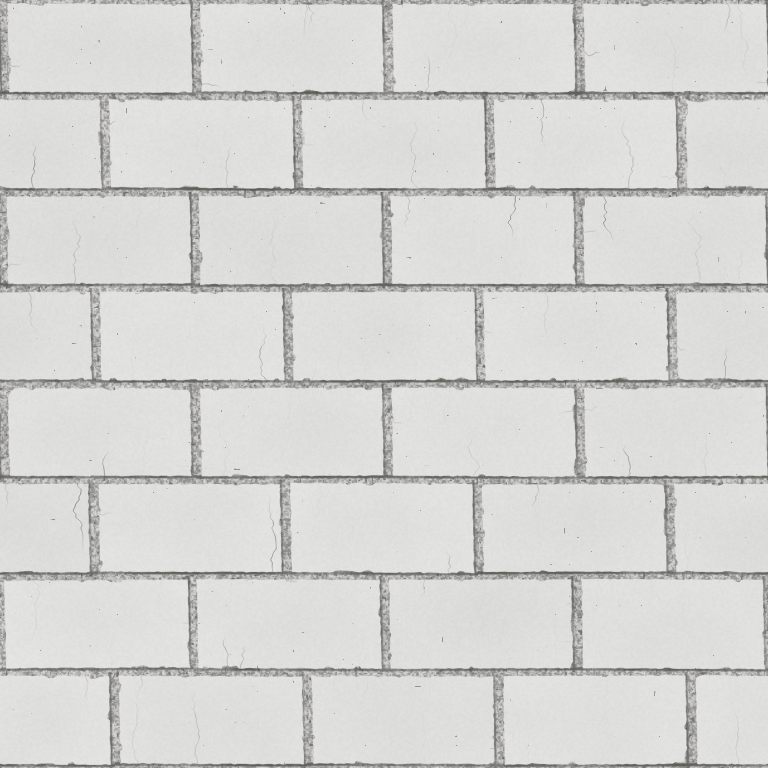
Give the GLSL for this texture, as a Shadertoy shader.

```glsl
// Painted pale brick wall: eight courses of four bricks in running bond.
// Each brick is a slightly uneven box distance; gritty mortar, contact shadows,
// hairline cracks and soft mottling come from hash and value noise.

const vec2 GRID = vec2(4.0, 8.0);              // bricks across, courses down
const vec2 BRICK_HALF = vec2(0.1187, 0.0575);  // canvas units
const vec3 PAINT_DIM = vec3(0.855, 0.855, 0.847);
const vec3 PAINT_LIGHT = vec3(0.898, 0.898, 0.896);
const vec3 MORTAR_DARK = vec3(0.54, 0.54, 0.53);
const vec3 MORTAR_LIGHT = vec3(0.82, 0.815, 0.81);
const vec3 SHADOW = vec3(0.36, 0.36, 0.34);
// Joint position of each course, top first, in brick lengths
const float COURSE_SHIFT[8] = float[8](0.02, 0.55, 0.015, 0.50, 0.02, 0.49, 0.005, 0.60);

float hash(vec2 p) {
    vec3 q = fract(p.xyx * 0.1031);
    q += dot(q, q.yzx + 33.33);
    return fract((q.x + q.y) * q.z);
}

float noise(vec2 p) {
    vec2 cell = floor(p), f = fract(p);
    f = f * f * (3.0 - 2.0 * f);
    float low = mix(hash(cell), hash(cell + vec2(1, 0)), f.x);
    float high = mix(hash(cell + vec2(0, 1)), hash(cell + vec2(1, 1)), f.x);
    return mix(low, high, f.y);
}

float fbm(vec2 p) {
    float sum = 0.0, weight = 0.5;
    for (int i = 0; i < 4; i++) {
        sum += weight * noise(p);
        p = p * 2.03 + 17.1;
        weight *= 0.5;
    }
    return sum / 0.9375;
}

float boxDistance(vec2 p, vec2 halfSize) {
    vec2 d = abs(p) - halfSize;
    return length(max(d, 0.0)) + min(max(d.x, d.y), 0.0);
}

// Wandering hairline that grows along y from the lower or upper edge
float crack(vec2 p, vec2 halfSize, vec2 seed, float maxLength, float pixel) {
    float side = hash(seed + 0.7) < 0.5 ? -1.0 : 1.0;
    float start = mix(-0.9, 0.9, hash(seed + 1.3)) * halfSize.x;
    float reach = maxLength * mix(0.2, 1.0, hash(seed + 2.9));
    float wander = 0.014 * (noise(vec2(p.y * 45.0, seed.x)) - 0.5)
                 + 0.004 * (noise(vec2(p.y * 220.0, seed.y)) - 0.5);
    float line = 1.0 - smoothstep(0.0, 0.0005 + 0.7 * pixel, abs(p.x - start - wander));
    float fade = 1.0 - smoothstep(0.5, 1.0, (side * p.y + halfSize.y) / reach);
    float strength = 0.04 + 0.6 * pow(hash(seed + 4.1), 5.0);
    return line * fade * strength * mix(0.5, 1.0, noise(p * 150.0 + seed));
}

float brickCracks(vec2 p, vec2 id, float pixel) {
    float sum = 0.0;
    for (int i = 0; i < 3; i++) {
        vec2 seed = id * 37.0 + float(i) * 5.0 + 11.0;
        sum += crack(p, BRICK_HALF, seed, 0.11, pixel);
        sum += 0.6 * crack(p.yx, BRICK_HALF.yx, seed + 90.0, 0.035, pixel);
    }
    return min(sum, 0.7);
}

vec3 mortarColor(vec2 uv) {
    float grit = 0.55 * noise(uv * 300.0) + 0.45 * noise(uv * 610.0);
    vec3 color = mix(MORTAR_DARK, MORTAR_LIGHT, smoothstep(0.1, 0.85, grit));
    float pits = smoothstep(0.8, 0.96, noise(uv * 235.0 + 40.0));
    color *= 0.93 + 0.14 * fbm(uv * 18.0);
    return mix(color, SHADOW, 0.65 * pits);
}

// Dark contact line below and right of a brick, broken up by noise
float contactShadow(vec2 p, vec2 halfSize, vec2 uv) {
    float below = 1.0 - smoothstep(0.0006, 0.0036, abs(p.y + halfSize.y + 0.001));
    float right = 1.0 - smoothstep(0.0004, 0.0032, abs(p.x - halfSize.x - 0.0008));
    float patchy = smoothstep(0.2, 0.75, fbm(uv * 28.0 + 5.0));
    return max(below * mix(0.45, 0.95, patchy), right * mix(0.3, 0.75, patchy));
}

vec3 paintColor(vec2 p, vec2 uv, vec2 id, float pixel) {
    float rim = length(p / BRICK_HALF * vec2(0.75, 0.65));
    float tone = 0.15 + 0.38 * rim + 0.5 * (fbm(uv * 14.0) - 0.4) + 0.3 * (hash(id + 3.0) - 0.5);
    vec3 color = mix(PAINT_DIM, PAINT_LIGHT, clamp(tone, 0.0, 1.0));
    color += 0.022 * (noise(uv * 420.0) - 0.5);
    color *= 1.0 - 0.35 * smoothstep(0.975, 0.995, noise(uv * 170.0 + 9.0));
    return mix(color, SHADOW, brickCracks(p, id, pixel));
}

void mainImage(out vec4 fragColor, in vec2 fragCoord) {
    vec2 uv = fragCoord / iResolution.xy;
    float pixel = 1.0 / iResolution.y;

    // Brick cell, counted from the upper left
    vec2 grid = vec2(uv.x, 1.0 - uv.y) * GRID;
    float course = clamp(floor(grid.y), 0.0, 7.0);
    grid.x -= COURSE_SHIFT[int(course)];
    vec2 id = vec2(mod(floor(grid.x), GRID.x), course);
    vec2 p = (fract(grid) - 0.5) / GRID * vec2(1, -1);

    // Slight lean, tilt and size change for each brick
    vec2 seed = id * 13.0 + 2.0;
    p += vec2(0.02 * p.y, 0.012 * (hash(seed) - 0.5) * p.x);
    vec2 halfSize = BRICK_HALF + 0.0014 * (vec2(hash(seed + 5.0), hash(seed + 8.0)) - 0.5);
    float chips = 0.003 * smoothstep(0.72, 0.95, noise(uv * 75.0 + 31.0));
    float edge = boxDistance(p, halfSize) + 0.0014 * (noise(uv * 190.0) - 0.5) + chips;

    vec3 mortar = mix(mortarColor(uv), SHADOW, contactShadow(p, halfSize, uv));
    vec3 paint = paintColor(p, uv, id, pixel);
    float cover = 1.0 - smoothstep(-0.8 * pixel, 0.8 * pixel, edge);
    fragColor = vec4(mix(mortar, paint, cover), 1.0);
}
```
